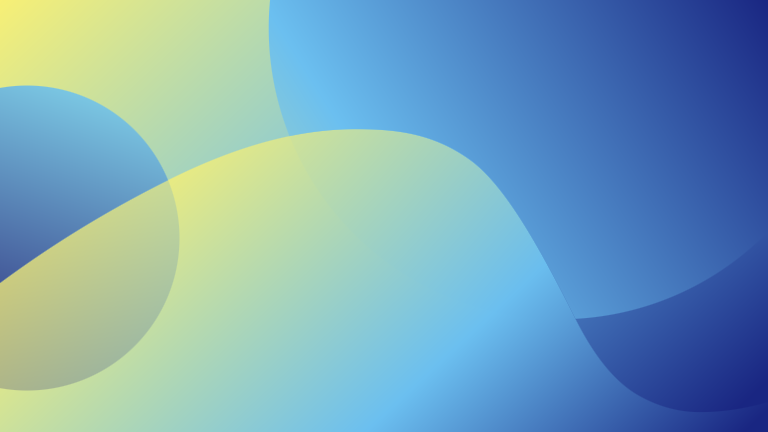
A Shadertoy shader for this background:

```glsl
// Overlapping discs and a sweeping wave, shaded from yellow through sky blue to navy.

// Yellow, sky and navy reached at three positions along an axis
vec3 ramp(float t, float yellowAt, float skyAt, float navyAt) {
    vec3 sky = vec3(0.42, 0.75, 0.94);
    vec3 warm = mix(vec3(0.97, 0.94, 0.46), sky, smoothstep(0.0, 1.0, 0.5)
        * 2.0 * clamp((t - yellowAt) / (skyAt - yellowAt), 0.0, 1.0));
    return mix(warm, vec3(0.10, 0.15, 0.51), clamp((t - skyAt) / (navyAt - skyAt), 0.0, 1.0));
}

// Coverage of a shape whose signed distance is negative inside
float cover(float d) {
    return clamp(0.5 - d / max(fwidth(d), 1e-5), 0.0, 1.0);
}

// Height of the wave: cubic Hermite spans through (x, height, slope) knots
float waveHeight(float x) {
    vec3 knots[8] = vec3[8](
        vec3(0.0, 0.345, 0.74), vec3(0.389, 0.583, 0.5),
        vec3(0.822, 0.701, 0.0), vec3(1.088, 0.630, -0.72),
        vec3(1.331, 0.264, -2.0), vec3(1.481, 0.083, -0.55),
        vec3(1.620, 0.046, 0.0), vec3(1.778, 0.069, 0.28));
    float height = knots[0].y;
    for (int i = 0; i < 7; i++) {
        vec3 a = knots[i], b = knots[i + 1];
        if (x >= a.x) {
            float span = b.x - a.x;
            float u = clamp((x - a.x) / span, 0.0, 1.0), v = 1.0 - u;
            height = v * v * ((1.0 + 2.0 * u) * a.y + u * span * a.z)
                   + u * u * ((1.0 + 2.0 * v) * b.y - v * span * b.z);
        }
    }
    return height;
}

void mainImage(out vec4 fragColor, in vec2 fragCoord) {
    vec2 p = fragCoord / iResolution.xy * vec2(16.0 / 9.0, 1.0);
    vec2 fromTop = vec2(p.x, 1.0 - p.y);
    float diagonal = dot(fromTop, vec2(0.68, 0.73));

    // Backdrop, with the wave laid over its lower part
    float wave = cover(p.y - waveHeight(p.x));
    vec3 color = mix(ramp(diagonal, 0.0, 1.0, 1.85),
                     ramp(diagonal, 0.48, 1.305, 1.9), wave);

    // Large disc, almost hidden behind the wave
    float largeDisc = cover(length(p - vec2(1.296, 0.935)) - 0.674);
    vec3 largeColor = ramp(dot(fromTop, vec2(0.85, -0.53)), -0.3, 0.516, 1.51);
    color = mix(color, largeColor, largeDisc * mix(1.0, 0.06, wave));

    // Small disc, showing faintly through the wave
    float smallDisc = cover(length(p - vec2(0.0625, 0.449)) - 0.353);
    float shade = clamp((fromTop.y - 0.35 * p.x - 0.15) / 0.75, 0.0, 1.0);
    vec3 smallColor = mix(vec3(0.48, 0.78, 0.89), vec3(0.16, 0.14, 0.46), shade);
    color = mix(color, smallColor, smallDisc * mix(1.0, 0.25, wave));

    fragColor = vec4(color, 1.0);
}
```
